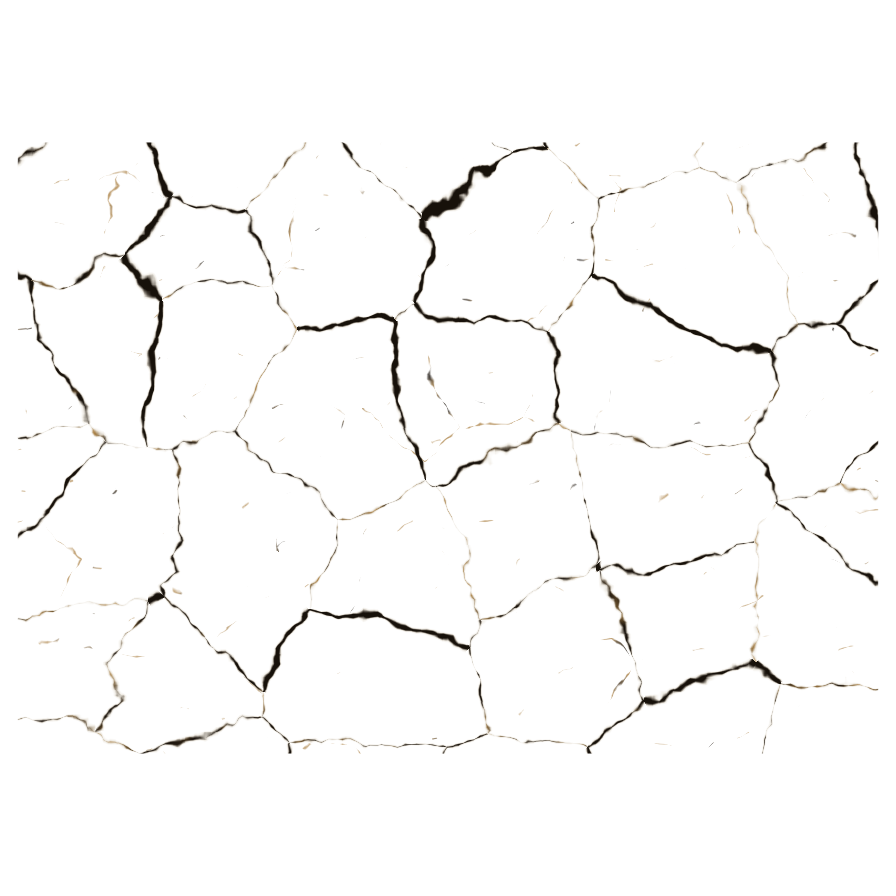
Write a three.js fragment shader that draws this texture.

```glsl
// Draws a white plaster band split by thin, ragged, broken cracks with faint ochre flecks.
varying vec2 vUv;

float hash(vec2 p) {
  vec3 q = fract(vec3(p.xyx) * 0.1031);
  q += dot(q, q.yzx + 33.33);
  return fract((q.x + q.y) * q.z);
}

vec2 hash2(vec2 p) {
  return vec2(hash(p + 3.7), hash(p + 41.3));
}

// Value noise left linear, so that bent lines keep their sharp kinks
float noise(vec2 p) {
  vec2 i = floor(p), f = fract(p);
  return mix(mix(hash(i), hash(i + vec2(1.0, 0.0)), f.x),
             mix(hash(i + vec2(0.0, 1.0)), hash(i + 1.0), f.x), f.y);
}

vec2 wobble(vec2 p) {
  return vec2(noise(p), noise(p + 57.3)) - 0.5;
}

vec2 seedPoint(vec2 cell) {
  return cell + 0.5 + 0.9 * (hash2(cell) - 0.5);
}

// Voronoi borders: x is the distance to the closest one, y its random strength
vec2 crackNet(vec2 p) {
  vec2 home = floor(p), nearCell = home;
  float nearest = 9.0;
  for (int j = -1; j <= 1; j++)
    for (int i = -1; i <= 1; i++) {
      vec2 cell = home + vec2(float(i), float(j));
      float d = distance(p, seedPoint(cell));
      if (d < nearest) { nearest = d; nearCell = cell; }
    }
  vec2 a = seedPoint(nearCell);
  vec2 border = vec2(9.0, 0.0);
  for (int j = -2; j <= 2; j++)
    for (int i = -2; i <= 2; i++) {
      if (i == 0 && j == 0) continue;
      vec2 cell = nearCell + vec2(float(i), float(j));
      vec2 b = seedPoint(cell);
      float d = dot(0.5 * (a + b) - p, normalize(b - a));
      if (d < border.x) border = vec2(d, hash(nearCell + cell + 0.37));
    }
  return border;
}

float inkLine(float dist, float halfWidth, float blur) {
  return 1.0 - smoothstep(halfWidth - blur, halfWidth + blur, dist);
}

// Short, slightly rising strokes, one at most in each grid cell
float fleck(vec2 p, float grit) {
  vec2 cell = floor(p * 21.0);
  vec2 rnd = hash2(cell + 130.0);
  vec2 q = (fract(p * 21.0) - mix(vec2(0.35), vec2(0.65), rnd)) / 21.0;
  float angle = mix(-0.2, 0.9, hash(cell + 71.0));
  vec2 along = vec2(cos(angle), sin(angle));
  float reach = 0.014 * rnd.x * rnd.y + 0.001;
  float dist = length(q - along * clamp(dot(q, along), -reach, reach));
  float present = step(hash(cell + 211.0), 0.4);
  return present * inkLine(dist, 0.004 * (grit - 0.5), 0.0013);
}

void main() {
  vec2 uv = vUv;
  vec2 bent = uv + 0.045 * wobble(uv * 7.0) + 0.022 * wobble(uv * 23.0)
                 + 0.009 * wobble(uv * 58.0) + 0.004 * wobble(uv * 130.0);
  float grit = 0.55 * noise(uv * 170.0 + 12.0) + 0.45 * noise(uv * 62.0 + 140.0);
  float stain = noise(uv * 48.0 + 80.0);

  // Main cracks: few wide borders, many frayed into dashes by grit
  vec2 net = crackNet(bent * 6.0 + 14.0);
  float gap = net.x / 6.0;
  float strength = 0.6 * net.y + 0.4 * noise(uv * 8.0 + 31.0);
  float halfWidth = -0.0006 + 0.0046 * strength * strength + 0.0048 * (grit - 0.5);
  float crack = inkLine(gap, halfWidth, 0.0013);
  float halo = inkLine(gap, halfWidth + 0.0011, 0.0016);

  // Hairlines: a finer net, visible only in scattered stretches
  vec2 fine = crackNet(bent * 10.0 + 63.0);
  float patches = smoothstep(0.5, 0.75, noise(uv * 13.0 + 5.0));
  float hairWidth = -0.0024 + 0.0022 * patches + 0.005 * (grit - 0.5);
  float hair = inkLine(fine.x / 10.0, hairWidth, 0.0012) * step(0.4, fine.y);

  // Thin cracks turn ochre, wide ones stay nearly black
  vec3 soot = vec3(0.09, 0.065, 0.04);
  vec3 ochre = vec3(0.68, 0.52, 0.29);
  float depth = smoothstep(0.1, 0.45, strength + 0.6 * (stain - 0.5));
  vec3 crackColor = mix(ochre, soot, depth);
  vec3 fleckColor = mix(ochre, soot, smoothstep(0.5, 0.85, stain));

  vec3 color = vec3(1.0);
  color = mix(color, fleckColor, 0.7 * fleck(bent, grit));
  color = mix(color, fleckColor, 0.8 * hair);
  color = mix(color, vec3(0.80, 0.75, 0.66), 0.55 * halo);
  color = mix(color, crackColor, crack);

  // Blank margins around the cracked band
  vec2 inside = 1.0 - smoothstep(-0.001, 0.001, abs(uv - 0.5) - vec2(0.48, 0.341));
  gl_FragColor = vec4(mix(vec3(1.0), color, inside.x * inside.y), 1.0);
}
```
